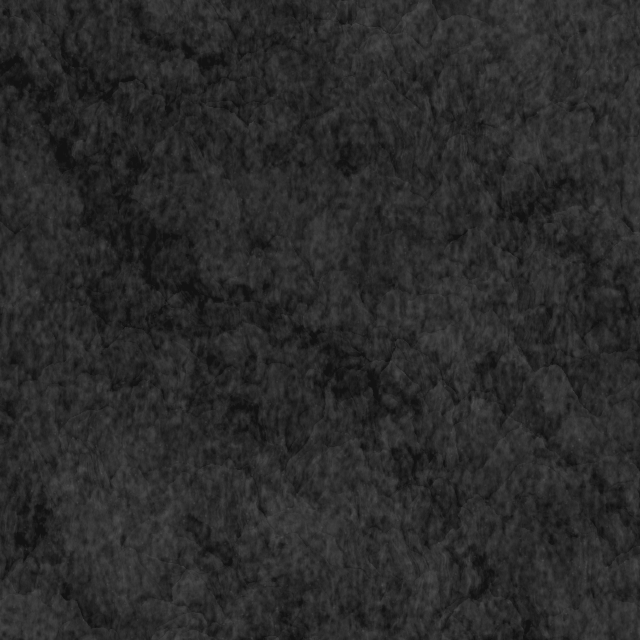
Give the GLSL for this texture, as a WebGL 1 fragment shader.

```glsl
precision highp float;
// Dark charcoal rock: draped, streaked mounds stacked along diagonal crevices.
uniform vec2 u_resolution;

#define BASE_TONE 0.193
#define PATCH_CONTRAST 0.11
#define LARGE_MOUNDS 9.0
#define LARGE_CONTRAST 0.046
#define SMALL_MOUNDS 20.0
#define SMALL_CONTRAST 0.038
#define SLOPE 0.75
#define STREAKS 1.0
#define CREVICE_DEPTH 0.055
#define GRAIN 0.17
#define RELIEF 0.11
#define EDGE 0.003

float hash(vec2 p) {
  vec3 q = fract(vec3(p.xyx) * 0.1031);
  q += dot(q, q.yzx + 33.33);
  return fract((q.x + q.y) * q.z);
}

float noise(vec2 p) {
  vec2 i = floor(p), f = fract(p);
  f = f * f * (3.0 - 2.0 * f);
  return mix(mix(hash(i), hash(i + vec2(1.0, 0.0)), f.x),
             mix(hash(i + vec2(0.0, 1.0)), hash(i + 1.0), f.x), f.y);
}

float fbm(vec2 p) {
  float sum = 0.0, amp = 0.5;
  for (int i = 0; i < 5; i++) {
    sum += amp * noise(p);
    p = mat2(1.6, 1.2, -1.2, 1.6) * p + 17.3;
    amp *= 0.5;
  }
  return sum / 0.97;
}

// Thin lines along the middle level of a noise field
float ridge(vec2 p, float sharpness) {
  return pow(1.0 - abs(2.0 * fbm(p) - 1.0), sharpness);
}

// Noise surface lit from the upper left
float relief(vec2 p) {
  return fbm(p) - fbm(p + vec2(-0.14, 0.22));
}

// Arched mounds on a sheared grid, painted from back (top) to front (bottom)
float drapes(vec2 p, float count, float seed) {
  vec2 grid = p * count;
  grid.y += SLOPE * grid.x;
  vec2 base = floor(grid);
  float wobble = 0.7 * (fbm(p * count * 2.2 + seed) - 0.5);
  float soft = EDGE * count;
  float tone = 0.0;
  for (int j = 0; j < 5; j++) {
    for (int i = -2; i <= 2; i++) {
      vec2 cell = base + vec2(float(i), 3.0 - float(j));
      vec2 id = cell + seed;
      vec2 jitter = vec2(hash(id), hash(id + 51.7));
      float shade = hash(id + 93.1);
      float curve = mix(0.7, 2.6, hash(id + 27.9));
      vec2 d = grid - cell - jitter;
      float drop = SLOPE * d.x - d.y - curve * d.x * d.x + wobble;
      float steep = 2.0 * curve * d.x;
      float inside = drop / sqrt(1.0 + steep * steep);

      // Vertical streaks fan out slightly below the crest
      float fan = d.x / (0.7 + 0.25 * max(drop, 0.0));
      float streak = noise(vec2(fan * 15.0 + shade * 90.0, drop * 1.5 + shade * 40.0)) - 0.5;
      float below = max(inside, 0.0);
      float face = 0.5 * (shade - 0.5)
                 + STREAKS * streak * smoothstep(0.03, 0.25, below)
                 + 0.6 * shade * exp(-below * 26.0)
                 - 0.45 * smoothstep(0.1, 1.3, below);
      float shadow = 0.9 * jitter.x * exp(-max(-inside, 0.0) * 14.0);
      tone = mix(tone - shadow * step(inside, soft), face, smoothstep(0.0, soft, inside));
    }
  }
  return max(tone, -1.4);
}

// Sparse pale mineral flecks
float flecks(vec2 p) {
  vec2 cell = floor(p), f = fract(p);
  vec2 centre = 0.3 + 0.4 * vec2(hash(cell + 3.1), hash(cell + 8.7));
  float present = step(0.93, hash(cell + 19.4));
  return present * (1.0 - smoothstep(0.06, 0.24, length(f - centre)));
}

void main() {
  vec2 uv = gl_FragCoord.xy / min(u_resolution.x, u_resolution.y);
  vec2 bend = vec2(fbm(uv * 5.0 + 4.0), fbm(uv * 5.0 + 31.0)) - 0.5;
  vec2 fine = vec2(fbm(uv * 28.0 + 12.0), fbm(uv * 28.0 + 63.0)) - 0.5;
  vec2 p = uv + 0.09 * bend + 0.016 * fine + 2.0;

  // Broad light and dark patches
  float tone = BASE_TONE + PATCH_CONTRAST * (fbm(uv * 5.0 + 7.0) - 0.5);

  // Draped rock at two sizes, the small ones fading in and out
  float broken = smoothstep(0.35, 0.65, fbm(uv * 6.0 + 81.0));
  tone += LARGE_CONTRAST * drapes(p, LARGE_MOUNDS, 5.0);
  tone += SMALL_CONTRAST * mix(0.5, 1.2, broken) * drapes(p, SMALL_MOUNDS, 140.0);

  // Narrow ragged crevices running down to the right
  vec2 along = vec2(0.8 * p.x - 0.6 * p.y, 0.6 * p.x + 0.8 * p.y);
  float gap = fbm(along * vec2(6.0, 17.0) + 1.5 * fine + 40.0);
  tone -= CREVICE_DEPTH * smoothstep(0.57, 0.70, gap);

  // Chipped surface, wrinkled edges, grain and flecks
  tone += RELIEF * mix(0.6, 1.2, broken) * relief(p * vec2(48.0, 36.0));
  tone += 0.024 * broken * ridge(p * 22.0 + 3.0, 20.0);
  tone -= 0.022 * ridge(p * 14.0 + 57.0, 24.0);
  tone += GRAIN * (fbm(uv * vec2(150.0, 105.0)) - 0.5);
  tone += 0.045 * flecks(uv * 110.0);

  gl_FragColor = vec4(vec3(clamp(tone, 0.07, 0.34)), 1.0);
}
```
